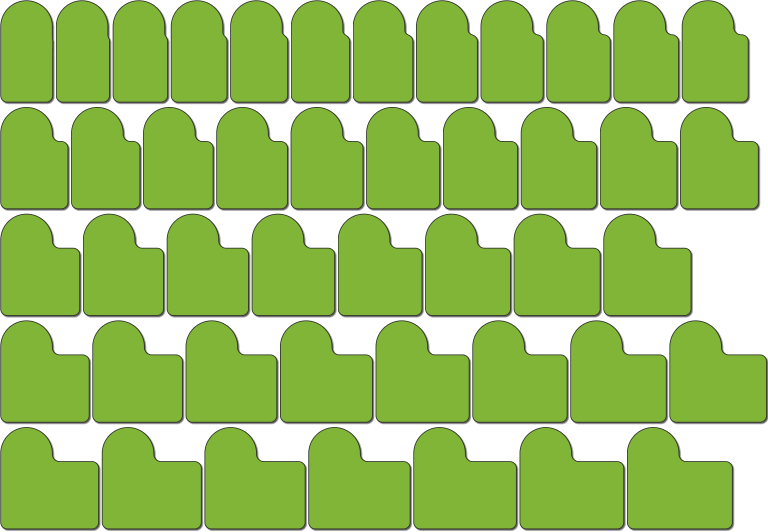
Give the GLSL for this pattern, as a WebGL 1 fragment shader.

```glsl
precision highp float;
// Rows of green cards, each a domed tab joined to a body that widens card by card.
// Cards flow left to right and wrap at the sheet edge; each is a distance
// function drawn with a thin dark outline and a small soft drop shadow.

uniform vec2 u_resolution;

// Layout, in sheet units with y pointing down
const vec2 SHEET = vec2(768.0, 531.0);
const int CARD_COUNT = 45;
const float ROW_PITCH = 106.5;
const float WRAP_EDGE = 770.0;
const float FIRST_PITCH = 56.65;
const float PITCH_GROWTH = 1.18;
const float EARLY_GROWTH = 0.10;   // extra growth among the narrow cards
const float EARLY_CARDS = 11.0;
const float CARD_GAP = 2.8;

// Card shape
const vec2 INSET = vec2(0.3);
const float CARD_HEIGHT = 102.0;
const float DOME_WIDTH = 52.4;
const float SHOULDER = 34.0;
const float CORNER = 7.0;

// Finish
const float LINE_WIDTH = 0.8;
const vec2 SHADOW_OFFSET = vec2(1.2, 1.3);
const float SHADOW_BLUR = 0.7;
const vec3 PAPER = vec3(1.0);
const vec3 GREEN = vec3(0.50, 0.71, 0.22);
const vec3 INK = vec3(0.17, 0.18, 0.15);
const vec3 SHADOW = vec3(0.40, 0.39, 0.40);

// Box from corner lo to hi, with separate top and bottom corner radii
float roundedBox(vec2 p, vec2 lo, vec2 hi, float topRadius, float bottomRadius) {
  vec2 c = p - 0.5 * (lo + hi);
  float r = c.y < 0.0 ? topRadius : bottomRadius;
  vec2 q = abs(c) - 0.5 * (hi - lo) + r;
  return length(max(q, 0.0)) + min(max(q.x, q.y), 0.0) - r;
}

// Union whose inner corner is filled with a circular arc
float filletUnion(float a, float b, float r) {
  return max(r, min(a, b)) - length(max(r - vec2(a, b), 0.0));
}

float cardDistance(vec2 p, float width) {
  float dome = roundedBox(p, vec2(0.0), vec2(DOME_WIDTH, CARD_HEIGHT),
                          0.5 * DOME_WIDTH, CORNER);
  float body = roundedBox(p, vec2(0.0, SHOULDER), vec2(width, CARD_HEIGHT),
                          CORNER, CORNER);
  float fillet = min(CORNER, 0.5 * max(width - DOME_WIDTH, 0.0));
  bool nearStep = p.x > 0.5 * DOME_WIDTH && p.y < SHOULDER + 2.0 * CORNER;
  return nearStep ? filletUnion(dome, body, fillet) : min(dome, body);
}

float cardPitch(float index) {
  return FIRST_PITCH + PITCH_GROWTH * index
       - EARLY_GROWTH * max(EARLY_CARDS - index, 0.0);
}

float coverage(float d, float softness) {
  return clamp(0.5 - d / softness, 0.0, 1.0);
}

vec3 drawCard(vec2 p, float width, float pixel) {
  float d = cardDistance(p, width);
  float shade = cardDistance(p - SHADOW_OFFSET, width);
  vec3 color = mix(PAPER, SHADOW, coverage(shade, pixel + SHADOW_BLUR));
  color = mix(color, INK, coverage(d, pixel));
  return mix(color, GREEN, coverage(d + LINE_WIDTH, pixel));
}

void main() {
  vec2 p = gl_FragCoord.xy / u_resolution;
  p = vec2(p.x, 1.0 - p.y) * SHEET;
  float pixel = SHEET.x / u_resolution.x;
  vec3 color = PAPER;

  // Walk the cards, starting a new row when the next one does not fit
  vec2 origin = vec2(0.0);
  for (int i = 0; i < CARD_COUNT; i++) {
    float pitch = cardPitch(float(i));
    float width = pitch - CARD_GAP;
    if (origin.x + width > WRAP_EDGE) {
      origin = vec2(0.0, origin.y + ROW_PITCH);
    }
    vec2 local = p - origin;
    if (local.x >= 0.0 && local.x < pitch && local.y >= 0.0 && local.y < ROW_PITCH) {
      color = drawCard(local - INSET, width, pixel);
    }
    origin.x += pitch;
  }
  gl_FragColor = vec4(color, 1.0);
}
```
